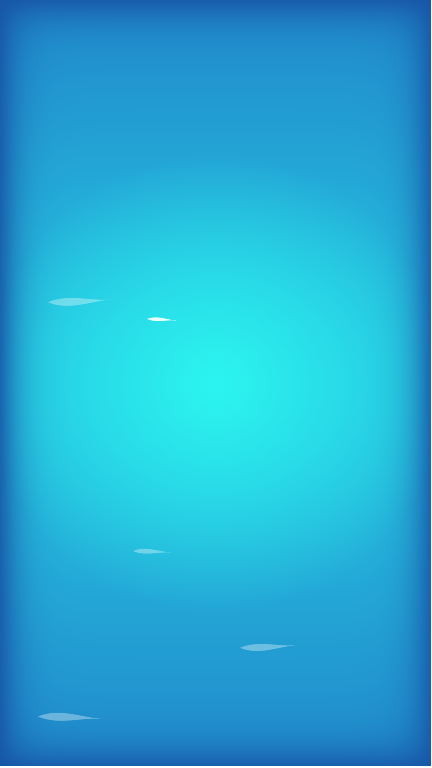
Give the GLSL for this background, as a Shadertoy shader.

```glsl
// Bright turquoise water with a central glow, dark blue rim and pale drifting glints.

const vec3 GLOW = vec3(0.17, 0.96, 0.94);
const vec3 SHALLOW = vec3(0.15, 0.77, 0.88);
const vec3 DEEP = vec3(0.13, 0.57, 0.81);
const vec3 RIM = vec3(0.09, 0.33, 0.65);
const vec3 FOAM = vec3(0.99, 1.0, 1.0);

// Vertical water gradient with a round glow in the middle
vec3 water(vec2 offset, float glowRadius) {
    float depth = smoothstep(0.0, 0.5, abs(offset.y));
    float glow = max(0.0, 1.0 - length(offset) / glowRadius);
    return mix(mix(SHALLOW, DEEP, depth), GLOW, glow);
}

// Soft shadow falling inward from one pair of edges
float rimShadow(float edgeDistance, float reach) {
    return 0.85 * exp(-pow(max(edgeDistance, 0.0) / reach, 1.25));
}

// Leaf-shaped glint: blunt on the left, with a thin tail on the right
float glint(vec2 p, float span, float tilt, float pixel) {
    float t = clamp(p.x / span, 0.0, 1.0);
    float halfHeight = 0.062 * span * 6.75 * t * (1.0 - t) * (1.0 - t);
    float gap = abs(p.y - tilt * t * t) - halfHeight;
    float inside = step(0.0, p.x) * step(p.x, span);
    return inside * (1.0 - smoothstep(-0.5 * pixel, 0.5 * pixel, gap));
}

void mainImage(out vec4 fragColor, in vec2 fragCoord) {
    float pixel = 1.0 / iResolution.y;
    vec2 size = vec2(iResolution.x * pixel, 1.0);
    vec2 p = fragCoord * pixel;

    vec3 color = water(p - 0.5 * size, 0.30);

    // Dark rim on all four sides
    vec2 edge = min(p, size - p);
    float light = (1.0 - rimShadow(edge.x, 0.027)) * (1.0 - rimShadow(edge.y, 0.032));
    color = mix(color, RIM, 1.0 - light);

    // Glints: left tip x and y, span, tail tilt
    vec4 glints[5] = vec4[5](
        vec4(0.0625, 0.6065, 0.082, 0.0035),
        vec4(0.1914, 0.5846, 0.038, -0.0020),
        vec4(0.1730, 0.2825, 0.050, -0.0020),
        vec4(0.3125, 0.1565, 0.073, 0.0035),
        vec4(0.0495, 0.0670, 0.083, -0.0030));
    for (int i = 0; i < 5; i++) {
        vec4 g = glints[i];
        float opacity = i == 1 ? 0.9 : 0.34;
        color = mix(color, FOAM, opacity * glint(p - g.xy, g.z, g.w, pixel));
    }

    // Thin white trim along the right and bottom
    vec2 trimGap = vec2(size.x - p.x - 0.0013, p.y - 0.0026);
    vec2 trim = 1.0 - smoothstep(-0.5 * pixel, 0.5 * pixel, trimGap);
    color = mix(color, FOAM, max(trim.x, trim.y));

    fragColor = vec4(color, 1.0);
}
```
